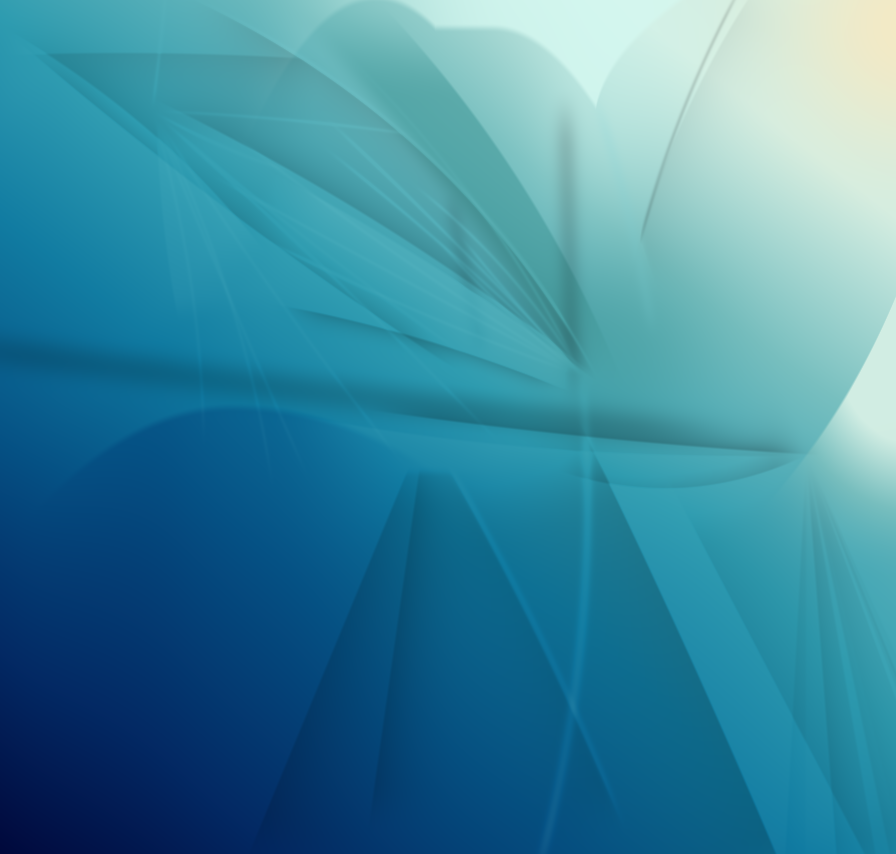
A WebGL 2 fragment shader for this background:

```glsl
#version 300 es
precision highp float;
// Draws translucent silk veils folding across a diagonal navy-to-mint gradient.
uniform vec2 u_resolution;
out vec4 outColor;

const int STOPS = 7;
const vec3 RAMP[STOPS] = vec3[](
  vec3(0, .02, .22), vec3(.01, .16, .39), vec3(.02, .32, .52), vec3(.06, .48, .63),
  vec3(.18, .61, .69), vec3(.47, .75, .75), vec3(.82, .93, .89));
const float STOP_AT[STOPS] = float[](0., .14, .3, .45, .58, .75, .9);
const vec2 RAMP_AXIS = vec2(.45, .55);
const vec3 MINT = vec3(.83, .97, .94);
const vec3 WARM = vec3(1, .91, .73);
const vec3 SAGE = vec3(.25, .59, .59);
const vec3 SHEEN = vec3(.48, .82, .85);
const vec2 KNOT = vec2(.65, .56);     // where the upper veils gather
const vec2 PINCH = vec2(.17, .87);    // where the left veils cross
const vec2 CORNER = vec2(.9, .467);   // lower tip of the large petal
const vec2 APEX = vec2(.475, .5);     // meeting point of the cone pleats
const float EDGE = .002;
const float HAIR = .0022;
const int RAYS = 16;
const int THREADS = 9;

float hash(float n) {
  n = fract(n * .1031);
  n *= n + 33.33;
  return fract(n * (n + n));
}

vec3 ramp(float t) {
  vec3 c = RAMP[0];
  for (int i = 1; i < STOPS; i++)
    c = mix(c, RAMP[i], clamp((t - STOP_AT[i - 1]) / (STOP_AT[i] - STOP_AT[i - 1]), 0., 1.));
  return c;
}

float glow(vec2 p, vec2 center, vec2 radius) {
  vec2 q = (p - center) / radius;
  return exp(-dot(q, q));
}

// x: position along the line from l.xy to l.zw, y: signed distance (left is positive)
vec2 along(vec2 p, vec4 l, float bend) {
  vec2 e = l.zw - l.xy, q = p - l.xy;
  float h = dot(q, e) / dot(e, e);
  return vec2(h, (e.x * q.y - e.y * q.x) / length(e) - 4. * bend * h * (1. - h));
}

float ends(float h) {
  return smoothstep(0., .2, h) * smoothstep(1., .85, h);
}

// Crisp on the line, fading over |width| to the side given by its sign
float fold(vec2 p, vec4 l, float bend, float width) {
  vec2 s = along(p, l, bend);
  float d = s.y * sign(width);
  return ends(s.x) * smoothstep(-EDGE, EDGE, d) * exp(-max(d, 0.) / abs(width));
}

float thread(vec2 p, vec4 l, float bend, float width) {
  vec2 s = along(p, l, bend);
  return ends(s.x) * exp(-s.y * s.y / (width * width));
}

void main() {
  vec2 p = gl_FragCoord.xy / u_resolution;
  float t = dot(p, RAMP_AXIS) + .01 + .03 * smoothstep(.3, .6, p.y);
  t += .04 * smoothstep(.6, 1., p.x) * smoothstep(.5, .1, p.y);

  // Dark dome, lower left
  float dx = p.x - .26;
  float depth = .525 - (dx < 0. ? 2.5 : 1.5) * dx * dx - p.y;
  float reach = smoothstep(.02, .2, p.x) * smoothstep(.52, .3, p.x);
  t -= .08 * reach * smoothstep(-.004, .008, depth) * exp(-4. * max(depth, 0.));

  // Light behind the right edge of the petal
  float behind = smoothstep(EDGE, -EDGE, along(p, vec4(CORNER, 1, .65), -.006).y);
  t += .2 * behind * smoothstep(.84, 1., p.x) * smoothstep(.32, .56, p.y);
  vec3 color = ramp(t);

  // Bright valley above the peak, the rounded hill and the petal
  float hx = max(p.x - .55, 0.);
  float peakY = 1. - 8. * (p.x - .42) * (p.x - .42);
  float hillY = p.x > .45 ? .965 - 7. * hx * hx : 0.;
  float petalY = p.x > .663 ? .85 + .15 * sqrt((p.x - .663) / .1) : 0.;
  float rise = p.y - max(max(peakY, hillY), petalY);
  float valley = smoothstep(-.003, .008, rise) * smoothstep(.26, .58, p.x);
  color = mix(color, MINT, .85 * valley);
  color = mix(color, MINT, .35 * glow(p, vec2(.67, .92), vec2(.07, .16)));
  color = mix(color, MINT, .3 * glow(p, vec2(.8, .93), vec2(.18, .14)));
  color = mix(color, WARM, .75 * glow(p, vec2(1.02, .97), vec2(.15)));

  // Sage shadow at the knot and the band descending into it
  color = mix(color, SAGE, .45 * glow(p, vec2(.69, .6), vec2(.1)));
  float band = smoothstep(-.02, .01, along(p, vec4(.37, .95, KNOT), .01).y)
    * smoothstep(EDGE, -EDGE, along(p, vec4(.43, .99, .68, .59), .02).y)
    * smoothstep(.54, .66, p.y) * smoothstep(1., .88, p.y);
  color = mix(color, SAGE, .55 * band);

  // Creases of the upper veils; positive width shades above or to the right
  float tone = -.16 * fold(p, vec4(0, .97, .52, .56), -.012, .03);
  tone += .12 * fold(p, vec4(0, .97, .3, .7), .02, -.1);
  tone -= .1 * fold(p, vec4(0, .935, .36, .93), .005, -.05);
  tone -= .16 * fold(p, vec4(.16, .89, .67, .555), .018, .03);
  tone += .16 * fold(p, vec4(.3, .8, .67, .55), .01, -.07);
  tone -= .12 * fold(p, vec4(.2, 1.01, .67, .55), .055, -.03);
  tone += .16 * thread(p, vec4(.2, 1.01, .67, .55), .057, HAIR);
  tone -= .22 * fold(p, vec4(.3, .645, .64, .54), .01, -.012);
  tone += .07 * fold(p, vec4(.175, .86, .2, .62), -.005, .1);
  tone += .14 * thread(p, vec4(.66, .9, .73, .6), .006, .007);
  tone -= .14 * thread(p, vec4(.63, .9, .64, .52), 0., .012);
  tone -= .1 * thread(p, vec4(.5, .78, .54, .58), 0., .01);
  tone -= .06 * fold(p, vec4(.86, 1.04, .7, .66), -.02, .04);
  tone -= .14 * thread(p, vec4(.84, 1.04, .71, .7), -.012, HAIR);

  // Long horizontal beam running to the petal tip
  tone -= .17 * thread(p, vec4(-.15, .61, .85, .485), -.006, .02);
  tone -= .24 * fold(p, vec4(.4, .522, .92, .467), -.006, .012);
  tone += .08 * fold(p, vec4(.3, .52, CORNER), -.018, -.05);
  tone -= .14 * fold(p, vec4(.62, .45, CORNER), -.03, .03);

  // Cone and its pleats
  float cone = -.15 * fold(p, vec4(APEX, .27, -.02), 0., .06);
  cone -= .09 * fold(p, vec4(APEX, .7, .02), .008, -.05);
  cone -= .14 * fold(p, vec4(APEX, .41, .02), 0., .03);
  cone += .08 * thread(p, vec4(APEX, .7, .02), .012, .004);
  tone += cone * smoothstep(.456, .44, p.y);

  // Broad panels, lower right
  tone -= .2 * fold(p, vec4(.64, .52, .89, -.06), .005, -.13);
  tone += .07 * fold(p, vec4(.64, .52, .89, -.06), .005, .1);
  tone -= .1 * fold(p, vec4(.74, .45, .99, -.05), 0., .1);
  tone += .14 * thread(p, vec4(.648, .58, .59, -.06), .03, .006);

  // Fan of rays below the petal tip
  for (int i = 0; i < RAYS; i++) {
    float k = float(i), foot = .86 + .28 * hash(k + 3.);
    tone += .12 * (hash(k + 41.) - .4) * fold(p, vec4(CORNER, foot, -.05), 0., .025);
  }
  // Hairlines gathered at the knot and at the left pinch
  for (int i = 0; i < THREADS; i++) {
    float k = float(i), bend = .04 * (hash(k + 29.) - .5);
    vec2 start = vec2(.18, .68) + vec2(.35, .3) * vec2(hash(k + 7.), hash(k + 19.));
    vec2 far = vec2(.15, .42) + vec2(.45, .6) * vec2(hash(k + 53.), hash(k + 67.));
    tone += .08 * thread(p, vec4(start, KNOT), bend, HAIR);
    tone += .05 * thread(p, vec4(PINCH, far), bend, HAIR);
  }
  color = mix(color * exp(min(tone, 0.)), SHEEN, .9 * max(tone, 0.));
  outColor = vec4(color, 1);
}
```
